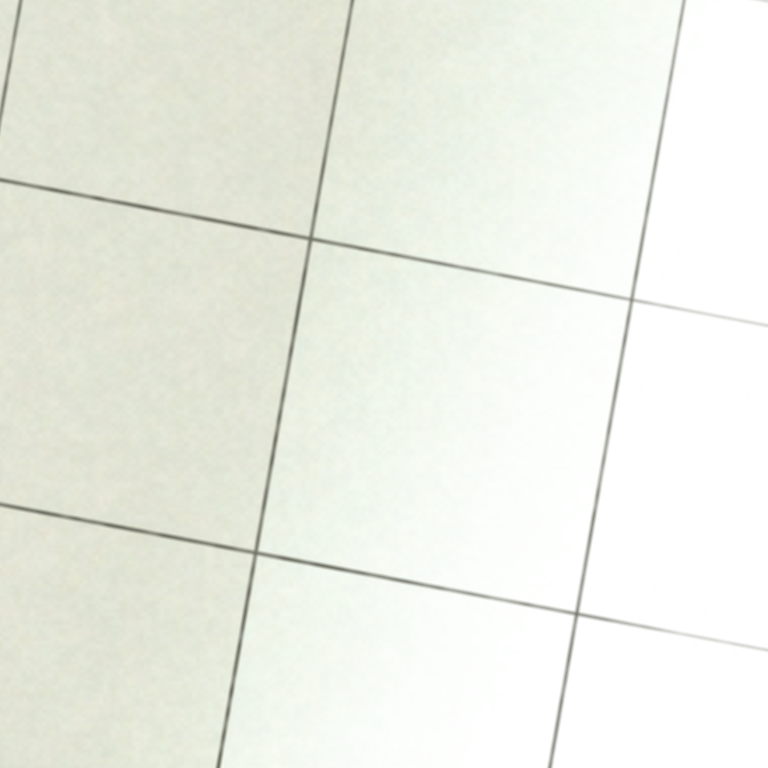
Give the GLSL for this texture, as a Shadertoy shader.

```glsl
// Pale glazed tiles on a tilted grid, with thin grey joints and a glare from the lower right.
// Canvas points map to a skewed tile lattice; the glare is a slanted ramp with a step per
// tile column, it washes out the joints, and layered value noise adds a fine tinted grain.

const vec2 GRID_ORIGIN = vec2(0.333, 0.280);   // one joint crossing
const vec2 TILE_ACROSS = vec2(0.4180, -0.0794);
const vec2 TILE_UP = vec2(0.0716, 0.4090);

const vec3 SHADE_COLOR = vec3(0.884, 0.893, 0.832);
const vec3 GLARE_COLOR = vec3(0.996, 1.000, 0.996);
const vec3 MINT_SHIFT = vec3(-0.004, 0.014, 0.002);  // added at half glare
const vec3 JOINT_COLOR = vec3(0.430, 0.435, 0.385);

const float JOINT_HALF_WIDTH = 0.0024;
const float JOINT_BLUR = 0.0031;
const float GLARE_SLANT = 0.45;
const float GLARE_START = -0.10;
const float GLARE_END = 0.64;
const float COLUMN_STEP = 0.12;
const float GRAIN_AMOUNT = 0.050;
const float TINT_AMOUNT = 0.035;

float hash(vec2 p) {
    return fract(sin(dot(p, vec2(127.1, 311.7))) * 43758.5453);
}

float valueNoise(vec2 p) {
    vec2 cell = floor(p), f = fract(p);
    f = f * f * (3.0 - 2.0 * f);
    float low = mix(hash(cell), hash(cell + vec2(1.0, 0.0)), f.x);
    float high = mix(hash(cell + vec2(0.0, 1.0)), hash(cell + vec2(1.0, 1.0)), f.x);
    return mix(low, high, f.y);
}

// Grain in -0.5..0.5: weak blotches under finer specks
float grain(vec2 p) {
    return 0.20 * valueNoise(p * 22.0) + 0.40 * valueNoise(p * 95.0)
         + 0.40 * valueNoise(p * 190.0) - 0.5;
}

float cross2(vec2 a, vec2 b) {
    return a.x * b.y - a.y * b.x;
}

// Soft coverage of a joint at the given distance from its centre
float joint(float dist, float halfWidth, float blur) {
    return 1.0 - smoothstep(halfWidth - blur, halfWidth + blur, dist);
}

void mainImage(out vec4 fragColor, in vec2 fragCoord) {
    vec2 uv = fragCoord / iResolution.xy;
    float pixel = 1.0 / min(iResolution.x, iResolution.y);

    // Lattice coordinates: whole numbers lie on the joints
    vec2 rel = uv - GRID_ORIGIN;
    float tileArea = cross2(TILE_ACROSS, TILE_UP);
    vec2 lattice = vec2(cross2(rel, TILE_UP), cross2(TILE_ACROSS, rel)) / tileArea;
    vec2 tile = floor(lattice);

    // Distances to the nearest upright and level joint, in canvas units
    vec2 spacing = tileArea / vec2(length(TILE_UP), length(TILE_ACROSS));
    vec2 jointDist = abs(fract(lattice + 0.5) - 0.5) * spacing;

    // Glare over the glaze, greenish where it is partial
    float slope = uv.x - GLARE_SLANT * uv.y + COLUMN_STEP * tile.x;
    float glare = smoothstep(GLARE_START, GLARE_END, slope);
    vec3 color = mix(SHADE_COLOR, GLARE_COLOR, glare);
    color += MINT_SHIFT * 4.0 * glare * (1.0 - glare);

    // Grain and tint, fading where the glare saturates
    float visible = 1.0 - 0.9 * glare * glare;
    vec3 tint = vec3(grain(uv * 0.6 + 3.1), 0.3 * grain(uv * 0.6 + 7.7), grain(uv * 0.6 + 5.3));
    color += visible * (GRAIN_AMOUNT * grain(uv) + TINT_AMOUNT * tint);

    // Joints: level ones fade strongly to the right, upright ones less; both get thinner
    float blur = max(JOINT_BLUR, 0.75 * pixel);
    float wear = 0.93 + 0.35 * (valueNoise(uv * 70.0) - 0.5);
    vec2 strength = vec2(1.0 - 0.20 * smoothstep(0.45, 0.8, uv.x)
                             - 0.15 * smoothstep(0.65, 0.95, uv.y),
                         1.0 - 0.28 * smoothstep(0.35, 0.7, uv.x)
                             - 0.40 * smoothstep(0.76, 0.92, uv.x));
    vec2 halfWidth = JOINT_HALF_WIDTH * mix(vec2(0.5), vec2(1.0), strength);
    float upright = strength.x * joint(jointDist.x, halfWidth.x, blur);
    float level = strength.y * joint(jointDist.y, halfWidth.y, blur);
    float coverage = 1.0 - (1.0 - upright * wear) * (1.0 - level * wear);
    color = mix(color, JOINT_COLOR, clamp(coverage, 0.0, 1.0));

    fragColor = vec4(clamp(color, 0.0, 1.0), 1.0);
}
```
